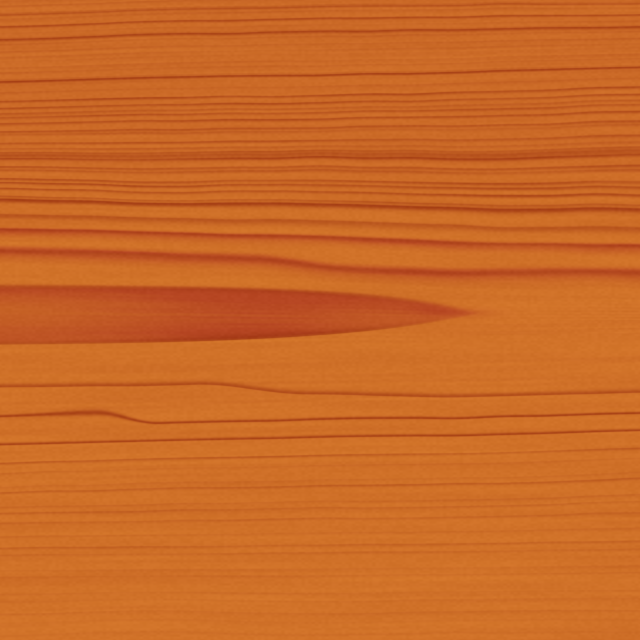
This texture is drawn by a three.js fragment shader. Its source:

```glsl
varying vec2 vUv;

float hash(vec2 p) {
  p = fract(p * vec2(0.1031, 0.1137));
  p += dot(p, p.yx + 33.33);
  return fract((p.x + p.y) * p.x * 17.0);
}

float noise(vec2 p) {
  vec2 i = floor(p), f = fract(p);
  f = f * f * (3.0 - 2.0 * f);
  return mix(mix(hash(i), hash(i + vec2(1.0, 0.0)), f.x),
             mix(hash(i + vec2(0.0, 1.0)), hash(i + 1.0), f.x), f.y);
}

// Growth line at d = 0, with separate softness above and below
float ring(float d, float above, float below) {
  float s = d / (d > 0.0 ? above : below);
  return exp(-s * s);
}

// Evenly spread thin lines with uneven position, strength and fading along x
float ringGroup(float x, float y, float start, float gap, float seed) {
  float sum = 0.0;
  for (int i = 0; i < 17; i++) {
    float k = float(i) + seed;
    float centre = start + gap * (float(i) + 0.6 * hash(vec2(k, 3.0)));
    float strength = mix(0.25, 0.9, hash(vec2(k, 9.0)));
    strength *= 0.65 + 0.5 * noise(vec2(x * 5.0, k * 7.0));
    sum += strength * ring(y - centre, 0.0014, 0.0026);
  }
  return sum;
}

void main() {
  float x = vUv.x, v = vUv.y;

  // Bend the grain around the heart
  float upperTilt = mix(-0.03, 0.022, smoothstep(0.58, 0.88, v));
  float lowerTilt = 0.025 * smoothstep(0.0, 0.3, v);
  float tilt = mix(lowerTilt, upperTilt, smoothstep(0.46, 0.54, v));
  float y = v - tilt * x - 0.007 * (noise(vec2(x * 4.0, v * 7.0 + 5.0)) - 0.5)
          - 0.002 * (noise(vec2(x * 14.0, v * 20.0)) - 0.5);

  // Fibres and fine speckle
  float fibre = noise(vec2(x * 5.0, y * 210.0)) - 0.5;
  float streak = noise(vec2(x * 3.0, y * 55.0 + 8.0)) - 0.5;
  float speckle = noise(vUv * vec2(190.0, 300.0)) - 0.5;

  // Thin lines above the heart
  float lines = 0.8 * ringGroup(x, y, 0.692, 0.0092, 20.0);
  lines += 0.28 * ringGroup(x, y, 0.852, 0.0095, 50.0);
  lines += 0.4 * ring(y - 0.976, 0.0015, 0.002);
  lines += 0.55 * ring(y - 0.958, 0.0015, 0.0025);
  lines += 0.7 * ring(y - 0.938, 0.0015, 0.003);
  lines += 0.8 * ring(y - 0.872, 0.0016, 0.0026);
  lines += 0.5 * ring(y - 0.757, 0.002, 0.005);
  lines += 0.9 * ring(y - 0.688, 0.0018, 0.0045);
  lines += 0.5 * ring(y - 0.664, 0.002, 0.006);

  // Lines below the heart, fading towards the edge
  float sag = 0.02 * smoothstep(0.3, 0.48, x) + 0.008 * smoothstep(0.45, 0.7, x);
  lines += 0.65 * ring(y - 0.393 + sag, 0.0045, 0.0016);
  float knee = ring(x - 0.15, 0.05, 0.08);
  float step = 0.016 * smoothstep(0.15, 0.25, x) - 0.003 * knee;
  lines += 0.85 * ring(y - 0.347 + step, 0.0025 + 0.002 * knee, 0.0018 + 0.003 * knee);
  lines += 0.8 * ring(y - 0.303, 0.0026, 0.0016);
  float fade = smoothstep(0.0, 0.27, y);
  lines += mix(0.14, 0.48, fade) * ringGroup(x, y, 0.005, 0.0165, 80.0);

  // Wide reddish bands
  float dip = 0.012 * smoothstep(0.4, 0.53, x) - 0.008 * smoothstep(0.6, 0.95, x);
  float bandTone = 0.8 + 0.4 * noise(vec2(x * 6.0, 4.0)) + 0.5 * fibre;
  float band = 0.75 * bandTone * ring(y - 0.641, 0.003, 0.009);
  band += 0.8 * bandTone * ring(y - 0.608 + dip, 0.005, 0.013);
  lines += 0.45 * ring(y - 0.641, 0.002, 0.003);
  lines += 0.4 * ring(y - 0.606 + dip, 0.003, 0.004);

  // Pointed heart, tapering to the right
  float t = max(0.75 - x, 0.0) / 0.75;
  float ripple = 0.003 * (noise(vec2(x * 9.0, 2.0)) - 0.5);
  float top = 0.511 + 0.042 * (1.0 - exp(-4.5 * t)) + ripple;
  float bottom = 0.511 - 0.050 * (1.0 - exp(-3.2 * t)) + ripple;
  float inside = smoothstep(-0.006, 0.005, top - v) * smoothstep(-0.002, 0.003, v - bottom);
  inside *= smoothstep(0.78, 0.66, x);
  float core = ring(x - 0.4, 0.17, 0.16);
  float edge = ring(v - top + 0.003, 0.004, 0.012);
  float heart = inside * (0.62 + 0.3 * core + 0.25 * edge + 0.45 * streak + 0.25 * fibre);
  heart += 0.35 * ring(x - 0.72, 0.05, 0.06) * ring(v - 0.511, 0.007, 0.007);
  float rim = smoothstep(0.74, 0.55, x);
  lines += rim * (0.45 + 0.35 * core) * ring(v - bottom, 0.004 + 0.004 * core, 0.0016);
  lines += 0.4 * rim * ring(v - top, 0.003, 0.005);

  // Base wood, a little deeper towards the top
  vec3 wood = mix(vec3(0.815, 0.443, 0.158), vec3(0.80, 0.42, 0.155), smoothstep(0.6, 0.8, v));
  wood += vec3(0.022, 0.026, 0.012) * fibre + vec3(0.012, 0.018, 0.008) * streak;

  vec3 colour = mix(wood, vec3(0.715, 0.275, 0.135), clamp(band + heart, 0.0, 1.0));
  colour = mix(colour, vec3(0.61, 0.20, 0.065), clamp(lines, 0.0, 1.0) * 0.85);
  colour += 0.022 * speckle;
  gl_FragColor = vec4(colour, 1.0);
}
```
